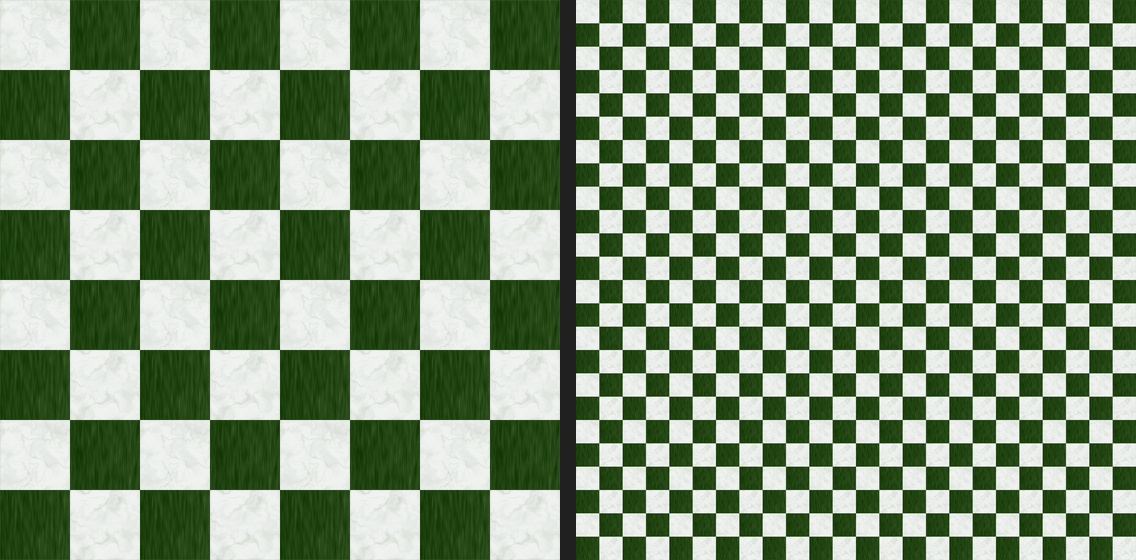
Left, the tile; right, the same tile 3 across and 3 down.
Reproduce this pattern procedurally as a three.js fragment shader.

```glsl
// Checkerboard of eight by eight squares: white veined marble and green brushed wood.
// Each square is drawn in its own 0..1 space with wrapping gradient noise;
// two variants of each material alternate from row to row.
varying vec2 vUv;

const float SQUARES = 8.0;        // whole, even count, so the board tiles
const float EDGE_SOFTNESS = 0.008; // in squares

const vec3 WOOD_DARK = vec3(0.085, 0.225, 0.025);
const vec3 WOOD_LIGHT = vec3(0.21, 0.345, 0.15);
const vec3 MARBLE_WHITE = vec3(0.942, 0.95, 0.942);
const vec3 MARBLE_CLOUD = vec3(0.885, 0.905, 0.885);
const vec3 MARBLE_VEIN = vec3(0.78, 0.82, 0.765);

float hash(vec2 p, float seed) {
  vec3 q = fract(vec3(p.xyx + seed * 7.31) * vec3(0.1031, 0.1030, 0.0973));
  q += dot(q, q.yzx + 33.33);
  return fract((q.x + q.y) * q.z);
}

// Dot product of a random unit gradient at a wrapped lattice corner.
float cornerSlope(vec2 corner, vec2 offset, vec2 period, float seed) {
  float angle = 6.2832 * hash(mod(corner, period), seed);
  return dot(vec2(cos(angle), sin(angle)), offset);
}

// Gradient noise, about -0.7..0.7, repeating after one unit of p.
float gradientNoise(vec2 p, vec2 period, float seed) {
  vec2 grid = p * period;
  vec2 cell = floor(grid);
  vec2 f = fract(grid);
  vec2 u = f * f * f * (f * (f * 6.0 - 15.0) + 10.0);
  vec2 e = vec2(1.0, 0.0);
  float low = mix(cornerSlope(cell, f, period, seed),
                  cornerSlope(cell + e.xy, f - e.xy, period, seed), u.x);
  float high = mix(cornerSlope(cell + e.yx, f - e.yx, period, seed),
                   cornerSlope(cell + e.xx, f - e.xx, period, seed), u.x);
  return mix(low, high, u.y);
}

// Octaves of noise, each twice as fine and half as strong.
float fractalNoise(vec2 p, float period, float seed) {
  float sum = 0.0;
  float strength = 1.0;
  for (int i = 0; i < 4; i++) {
    sum += strength * gradientNoise(p, vec2(period), seed + float(i));
    period *= 2.0;
    strength *= 0.5;
  }
  return sum;
}

// Thin crest along the zero line of a noise value.
float crest(float value, float width) {
  float k = 1.0 - min(abs(value) / width, 1.0);
  return k * k;
}

vec3 marble(vec2 p, float seed) {
  vec2 bend = vec2(fractalNoise(p, 4.0, seed + 10.0),
                   fractalNoise(p, 4.0, seed + 20.0));
  vec2 q = p + 0.13 * bend;
  float cloud = smoothstep(-0.3, 0.75, fractalNoise(q, 4.0, seed + 30.0));
  float patches = smoothstep(-0.4, 0.4, gradientNoise(p, vec2(3.0), seed + 40.0));
  float veins = crest(gradientNoise(q, vec2(3.0), seed + 50.0), 0.13);
  float threads = crest(gradientNoise(q, vec2(6.0), seed + 60.0), 0.16);
  vec3 color = mix(MARBLE_WHITE, MARBLE_CLOUD, cloud);
  return mix(color, MARBLE_VEIN, (0.5 * veins + 0.3 * threads) * mix(0.25, 1.0, patches));
}

vec3 wood(vec2 p, float seed) {
  float broad = gradientNoise(p, vec2(11.0, 1.0), seed + 70.0);
  float grain = gradientNoise(p, vec2(25.0, 3.0), seed + 80.0);
  float fine = gradientNoise(p, vec2(37.0, 5.0), seed + 90.0);
  float streak = smoothstep(0.2, 0.6, gradientNoise(p, vec2(31.0, 4.0), seed + 100.0));
  float tone = 0.32 + 0.3 * (p.x - 0.5) + 0.3 * broad + 0.5 * grain + 0.5 * fine;
  return mix(WOOD_DARK, WOOD_LIGHT, clamp(tone + 0.4 * streak, -0.15, 1.4));
}

// Softened square wave: +1 on even squares, -1 on odd ones.
vec2 alternate(vec2 board) {
  vec2 toEdge = 0.5 - abs(mod(board + 0.5, 2.0) - 1.0);
  return clamp(toEdge / EDGE_SOFTNESS, -1.0, 1.0);
}

void main() {
  vec2 board = vUv * SQUARES;
  vec2 local = fract(board);
  float rowSeed = 3.0 * mod(floor(board.y), 2.0);
  vec2 side = alternate(board);
  float woodMask = 0.5 + 0.5 * side.x * side.y;
  vec3 color = mix(marble(local, rowSeed), wood(local, rowSeed), woodMask);
  gl_FragColor = vec4(color, 1.0);
}
```
